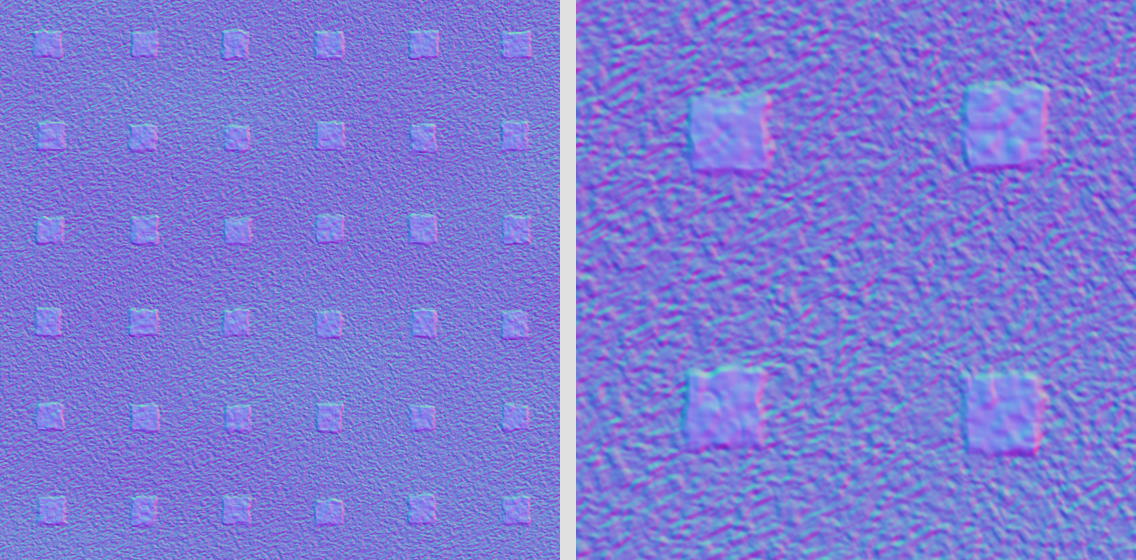
Left, the full canvas; right, a detail of the centre.
This texture map is drawn by a Shadertoy shader. Its source:

```glsl
// Tangent-space normal map: six by six worn raised square studs on grainy leather.

const float STUDS = 6.0;                      // studs across and down
const vec2 STUD_CENTER = vec2(0.53, 0.53);    // within one cell
const float STUD_HALF = 0.139;
const float BEVEL = 0.040;
const float STUD_RISE = 0.015;

float hash(vec2 p) {
    vec3 q = fract(vec3(p.xyx) * 0.1031);
    q += dot(q, q.yzx + 33.33);
    return fract((q.x + q.y) * q.z);
}

// Smooth value noise, centred on zero
float noise(vec2 p) {
    vec2 i = floor(p), f = fract(p);
    f = f * f * f * (f * (f * 6.0 - 15.0) + 10.0);
    float low = mix(hash(i), hash(i + vec2(1, 0)), f.x);
    float high = mix(hash(i + vec2(0, 1)), hash(i + vec2(1, 1)), f.x);
    return mix(low, high, f.y) - 0.5;
}

float roundedBox(vec2 p, vec2 halfSize, float radius) {
    vec2 d = abs(p) - halfSize + radius;
    return length(max(d, 0.0)) + min(max(d.x, d.y), 0.0) - radius;
}

// Stud coverage: 1 on the plateau, 0 on the ground
float studMask(vec2 p) {
    vec2 cell = floor(p);
    vec2 jitter = vec2(hash(cell + 11.3), hash(cell + 47.9)) - 0.5;
    vec2 stretch = vec2(hash(cell + 71.1), hash(cell + 93.7)) - 0.5;
    vec2 local = fract(p) - STUD_CENTER - 0.04 * jitter;
    float d = roundedBox(local, STUD_HALF + 0.02 * stretch, 0.02);
    // Scalloped rim with broader worn notches
    d += 0.022 * noise(p * 21.0 + 5.0) + 0.022 * noise(p * 9.0 + 31.0);
    return 1.0 - smoothstep(-0.5 * BEVEL, 0.5 * BEVEL, d);
}

// Fine pebbled grain, blending into slanted wrinkles by region
float groundGrain(vec2 p) {
    vec2 warped = p + 0.02 * vec2(noise(p * 9.0), noise(p * 9.0 + 40.0));
    vec2 slanted = vec2(dot(warped, vec2(27.0, 12.0)), dot(warped, vec2(-19.0, 41.0)));
    vec2 turned = vec2(dot(warped, vec2(33.0, 24.0)), dot(warped, vec2(-24.0, 33.0)));
    float wrinkles = noise(slanted) + 0.3 * noise(slanted * 1.7 + 17.0);
    float pebbles = noise(turned + 60.0) + 0.3 * noise(turned * 1.7);
    float region = smoothstep(-0.25, 0.25, noise(p * 0.8 + 3.0));
    return 0.0145 * mix(pebbles, wrinkles, 0.35 + 0.4 * region);
}

// Soft lumps separated by thin creases
float studGrain(vec2 p) {
    float crease = 1.0 - smoothstep(0.0, 0.2, abs(noise(p * 11.0 + 80.0)));
    return 0.013 * noise(p * 19.0 + 23.0) + 0.005 * noise(p * 36.0) - 0.0025 * crease;
}

float height(vec2 p) {
    float mask = studMask(p);
    return mix(groundGrain(p), studGrain(p), mask) + STUD_RISE * mask;
}

vec2 slope(vec2 p, float e) {
    vec2 dx = vec2(e, 0), dy = vec2(0, e);
    return vec2(height(p + dx) - height(p - dx),
                height(p + dy) - height(p - dy)) / (2.0 * e);
}

// Broad undulation that leans the ground up or down
float groundLean(vec2 p) {
    vec2 q = vec2(p.x * 0.45 - p.y * 0.2, p.y * 0.75 + p.x * 0.15);
    return noise(q + 8.0) + 0.5 * noise(q * 2.3 + 19.0);
}

void mainImage(out vec4 fragColor, in vec2 fragCoord) {
    vec2 p = fragCoord / iResolution.xy * STUDS;
    float mask = studMask(p);

    // Surface normal from the height field
    vec3 normal = normalize(vec3(-slope(p, 0.006), 1.0));

    // Ground leans by region; plateaus face the viewer more squarely
    float lean = groundLean(p);
    vec2 groundTilt = vec2(-0.03 - 0.03 * lean, -0.035 + 0.13 * lean);
    normal.xy += mix(groundTilt, vec2(0.07, 0.05), mask);
    normal.z *= mix(0.685, 0.83, mask);

    fragColor = vec4(clamp(0.5 + 0.5 * normal, 0.0, 1.0), 1.0);
}
```
